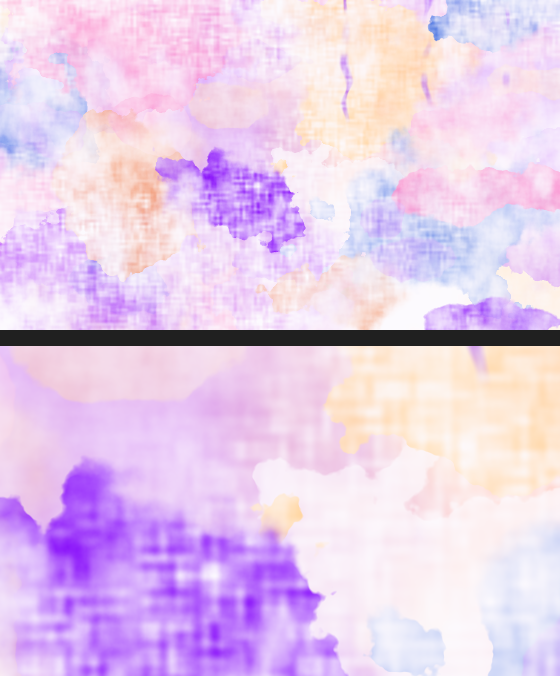
Top: the whole. Bottom: its middle third, enlarged.
A WebGL 1 fragment shader for this background:

```glsl
precision highp float;
// Pastel watercolour washes with ragged rims, woven paper grain and violet drips.
uniform vec2 u_resolution;

const vec3 PAPER = vec3(0.99, 0.98, 0.995);
const vec3 PINK = vec3(0.99, 0.75, 0.89);
const vec3 CREAM = vec3(1.0, 0.92, 0.83);
const vec3 PEACH = vec3(0.97, 0.79, 0.72);
const vec3 LILAC = vec3(0.88, 0.71, 0.99);
const vec3 VIOLET = vec3(0.77, 0.54, 0.99);
const vec3 BLUE = vec3(0.65, 0.73, 0.95);

float hash(vec2 p) {
  vec3 q = fract(vec3(p.xyx) * 0.1031);
  q += dot(q, q.yzx + 33.33);
  return fract((q.x + q.y) * q.z);
}

float noise(vec2 p) {
  vec2 cell = floor(p);
  vec2 f = fract(p);
  f = f * f * (3.0 - 2.0 * f);
  float low = mix(hash(cell), hash(cell + vec2(1.0, 0.0)), f.x);
  float high = mix(hash(cell + vec2(0.0, 1.0)), hash(cell + 1.0), f.x);
  return mix(low, high, f.y);
}

float fbm(vec2 p) {
  float sum = 0.0;
  float amplitude = 0.52;
  for (int i = 0; i < 5; i++) {
    sum += amplitude * noise(p);
    p = mat2(1.6, 1.2, -1.2, 1.6) * p + 17.3;
    amplitude *= 0.5;
  }
  return sum;
}

// One pool of paint: ragged outline, partly sharp and partly bled, with a darker rim.
vec3 wash(vec3 under, vec2 p, vec2 centre, vec2 radii, vec3 tint,
          float density, float opacity, float seed) {
  float reach = length((p - centre) / radii);
  if (reach > 2.0) return under;
  vec2 offset = vec2(seed * 7.1, seed * 3.7) + 40.0;
  float ragged = 1.7 * (fbm(p * 5.0 + offset) - 0.5) + 0.65 * (fbm(p * 17.0 + offset) - 0.5);
  float depth = 1.0 - reach + ragged;
  float bleed = smoothstep(0.4, 0.75, noise(p * 4.0 + offset.yx));
  float softness = mix(0.006 / min(radii.x, radii.y), 0.6, bleed);
  float cover = smoothstep(0.0, softness, depth);
  float rim = (1.0 - bleed) * exp(-14.0 * max(depth, 0.0));
  float flow = smoothstep(0.2, 0.8, fbm(p * vec2(10.0, 7.0) - offset + 200.0));
  float pigment = density * (0.2 + 1.6 * flow + 0.3 * rim);
  return mix(under, mix(PAPER, tint, clamp(pigment, 0.0, 1.2)), cover * opacity);
}

vec3 pickTint(float choice) {
  vec3 tint = mix(PINK, CREAM, step(0.26, choice));
  tint = mix(tint, LILAC, step(0.44, choice));
  tint = mix(tint, PAPER, step(0.76, choice));
  return mix(tint, BLUE, step(0.93, choice));
}

vec3 scatterWashes(vec3 under, vec2 p, float size, float opacity, float seed) {
  for (int i = 0; i < 14; i++) {
    float id = float(i) + seed;
    vec2 centre = vec2((float(i) + hash(vec2(id, 1.7))) * 0.122, hash(vec2(id, 5.3)));
    vec2 radii = size * vec2(0.8 + hash(vec2(id, 8.9)), 0.6 + 0.5 * hash(vec2(id, 12.1)));
    under = wash(under, p, centre, radii, pickTint(hash(vec2(id, 21.7))), 0.62, opacity, id);
  }
  return under;
}

// Broad pale drift of pink, cream and lilac under everything.
vec3 ground(vec2 p) {
  vec3 color = mix(PAPER, PINK, 0.45 * smoothstep(0.38, 0.75, fbm(p * 2.5 + 9.0)));
  color = mix(color, CREAM, 0.5 * smoothstep(0.46, 0.7, fbm(p * 2.2 + 31.0)));
  return mix(color, LILAC, 0.55 * smoothstep(0.42, 0.7, fbm(p * 2.8 + 57.0)));
}

vec3 broadWashes(vec3 color, vec2 p) {
  color = wash(color, p, vec2(0.52, 0.86), vec2(0.5, 0.22), PINK, 0.55, 0.75, 2.0);
  color = wash(color, p, vec2(0.3, 0.13), vec2(0.42, 0.22), LILAC, 0.65, 0.8, 5.0);
  color = wash(color, p, vec2(0.85, 0.27), vec2(0.2, 0.15), LILAC, 0.7, 0.8, 6.0);
  color = wash(color, p, vec2(1.1, 0.78), vec2(0.32, 0.24), CREAM, 0.75, 0.85, 8.0);
  color = wash(color, p, vec2(0.08, 0.6), vec2(0.18, 0.17), BLUE, 0.8, 0.8, 11.0);
  color = wash(color, p, vec2(0.36, 0.42), vec2(0.17, 0.2), PEACH, 0.75, 0.8, 14.0);
  color = wash(color, p, vec2(0.72, 0.43), vec2(0.25, 0.14), VIOLET, 0.85, 0.9, 17.0);
  color = wash(color, p, vec2(1.33, 0.31), vec2(0.4, 0.26), BLUE, 0.5, 0.85, 20.0);
  color = wash(color, p, vec2(1.48, 0.42), vec2(0.24, 0.09), PINK, 0.85, 0.85, 23.0);
  color = wash(color, p, vec2(1.52, 0.7), vec2(0.22, 0.14), PINK, 0.5, 0.8, 26.0);
  color = wash(color, p, vec2(1.52, 0.97), vec2(0.27, 0.12), BLUE, 0.85, 0.85, 29.0);
  color = wash(color, p, vec2(1.5, 0.03), vec2(0.2, 0.07), VIOLET, 0.7, 0.85, 35.0);
  return wash(color, p, vec2(1.04, 0.11), vec2(0.2, 0.13), PEACH, 0.6, 0.75, 32.0);
}

vec3 drips(vec3 color, vec2 p) {
  for (int i = 0; i < 3; i++) {
    float id = float(i);
    float x = 1.05 + 0.245 * id + 0.02 * (noise(vec2(p.y * 16.0, id * 9.0)) - 0.5);
    float end = 0.62 + 0.05 * id;
    float width = 0.006 + 0.012 * noise(vec2(p.y * 25.0, id * 7.0));
    float line = smoothstep(width, 0.2 * width, abs(p.x - x)) * smoothstep(end, end + 0.06, p.y);
    float fade = smoothstep(0.15, 0.7, noise(vec2(p.y * 20.0, id * 5.0 + 3.0)));
    color = mix(color, VIOLET, 0.6 * line * fade);
  }
  return color;
}

// Paint strength on the paper: fine crossed threads, mottled grain and broad pooling.
float paperGrain(vec2 p) {
  float threads = noise(p * vec2(115.0, 32.0)) + noise(p * vec2(32.0, 115.0) + 70.0) - 1.0;
  float woven = smoothstep(0.36, 0.6, fbm(p * 3.0 + 83.0));
  float mottle = fbm(p * 28.0 + 19.0) - 0.5;
  float pooling = fbm(p * 3.5 + 141.0) - 0.5;
  return 1.0 - (0.2 + 0.65 * woven) * threads + 0.9 * mottle + 1.3 * pooling;
}

void main() {
  vec2 p = gl_FragCoord.xy / u_resolution.y;
  vec3 color = scatterWashes(ground(p), p, 0.17, 0.65, 40.0);
  color = broadWashes(color, p);
  color = scatterWashes(color, p, 0.085, 0.4, 70.0);
  color = drips(color, p);
  color = PAPER + (color - PAPER) * max(paperGrain(p), 0.0);
  gl_FragColor = vec4(clamp(color, 0.0, 1.0), 1.0);
}
```
